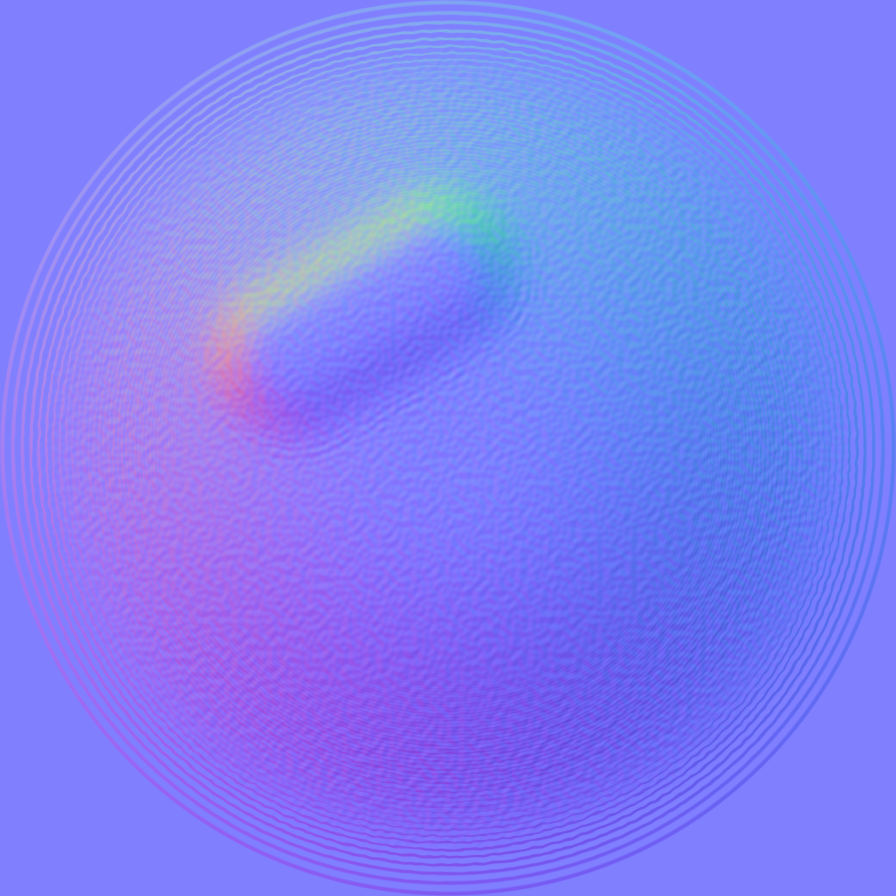
Give the GLSL for this texture map, as a WebGL 2 fragment shader.

```glsl
#version 300 es
precision highp float;

uniform vec2 u_resolution;
out vec4 outColor;

#define DOME_RADIUS 0.5
#define DOME_SLOPE 0.32
#define RING_DENSITY 38.0
#define RING_CROWDING 120.0
#define BUMP_START vec2(0.3255, 0.603)
#define BUMP_END vec2(0.488, 0.698)
#define BUMP_EDGE 0.066
#define BUMP_SOFTNESS 0.036
#define BUMP_SLOPE 0.36
#define GRAIN_SCALE 130.0
#define GRAIN_SLOPE 0.085

vec2 hashGradient(vec2 cell) {
    vec3 q = fract(cell.xyx * vec3(0.1031, 0.1030, 0.0973));
    q += dot(q, q.yzx + 33.33);
    float angle = 6.2832 * fract((q.x + q.y) * q.z);
    return vec2(cos(angle), sin(angle));
}

float gradientNoise(vec2 p) {
    vec2 i = floor(p), f = fract(p);
    vec2 u = f * f * f * (f * (f * 6.0 - 15.0) + 10.0);
    float a = dot(hashGradient(i), f);
    float b = dot(hashGradient(i + vec2(1, 0)), f - vec2(1, 0));
    float c = dot(hashGradient(i + vec2(0, 1)), f - vec2(0, 1));
    float d = dot(hashGradient(i + vec2(1, 1)), f - vec2(1, 1));
    return mix(mix(a, b, u.x), mix(c, d, u.x), u.y);
}

// Finite-difference slope of the fine surface grain
vec2 grainSlope(vec2 p) {
    const float e = 0.25;
    vec2 q = p * GRAIN_SCALE;
    float dx = gradientNoise(q + vec2(e, 0)) - gradientNoise(q - vec2(e, 0));
    float dy = gradientNoise(q + vec2(0, e)) - gradientNoise(q - vec2(0, e));
    return vec2(dx, dy) / (2.0 * e);
}

// Offset from the nearest point on a segment
vec2 segmentOffset(vec2 p, vec2 a, vec2 b) {
    vec2 ab = b - a;
    return p - a - ab * clamp(dot(p - a, ab) / dot(ab, ab), 0.0, 1.0);
}

// Radial slope of the dome, broken into terraces near the rim
float domeSlope(float r, float pixel, float wobble) {
    float slope = DOME_SLOPE * smoothstep(0.0, 0.65, r)
                * (1.0 - 0.65 * smoothstep(0.7, 1.0, r));
    float inset = 1.0 - r;
    float phase = inset * (RING_DENSITY + RING_CROWDING * inset) + wobble;
    float phasePixel = (RING_DENSITY + 2.0 * RING_CROWDING * inset) * pixel;
    float blur = max(0.12, 0.5 * phasePixel);
    float step = 1.0 - smoothstep(0.18 - blur, 0.18 + blur, abs(fract(phase + 0.3) - 0.5));
    float terrace = 0.16 * smoothstep(0.4, 0.8, r) + 0.8 * smoothstep(0.82, 0.95, r);
    return slope * mix(1.0, 2.7 * step, terrace);
}

void main() {
    vec2 p = gl_FragCoord.xy / u_resolution;
    float pixel = 1.0 / (DOME_RADIUS * u_resolution.y);

    vec2 fromCenter = p - 0.5;
    float r = length(fromCenter) / DOME_RADIUS;
    vec2 outward = fromCenter / max(length(fromCenter), 1e-4);
    float inside = 1.0 - smoothstep(1.0 - pixel, 1.0 + pixel, r);
    float wobble = 0.35 * gradientNoise(p * 90.0) * (1.0 - smoothstep(0.85, 1.0, r));

    // Rounded bump, steeper on its upper left flank
    vec2 offset = segmentOffset(p, BUMP_START, BUMP_END);
    float d = length(offset);
    vec2 bumpOut = offset / max(d, 1e-4);
    float lowerSide = smoothstep(-0.2, 0.8, dot(bumpOut, vec2(0.5, -0.866)));
    float flank = (d - BUMP_EDGE) / BUMP_SOFTNESS;
    float bump = BUMP_SLOPE * mix(1.0, 0.75, lowerSide) * exp(-flank * flank);

    // Faint creases along the foot of the bump
    float foot = (d - 0.108) / 0.014;
    float bend = 2.0 * gradientNoise(p * 45.0);
    bump += 0.09 * (0.25 + 0.75 * lowerSide) * exp(-foot * foot) * sin(d * 620.0 + bend);

    float plateau = 1.0 - 0.8 * smoothstep(0.085, 0.02, d);
    vec2 slope = outward * domeSlope(r, pixel, wobble) * plateau + bumpOut * bump;
    slope += GRAIN_SLOPE * grainSlope(p) * (1.0 - smoothstep(0.78, 0.95, r));
    slope *= inside;

    // Encode the slope as a tangent-space normal
    vec2 tilt = vec2(-slope.x, slope.y);
    float height = max(0.0, 1.0 - 1.25 * dot(tilt, tilt));
    outColor = vec4(0.5 + 0.5 * vec3(tilt, height), 1.0);
}
```
